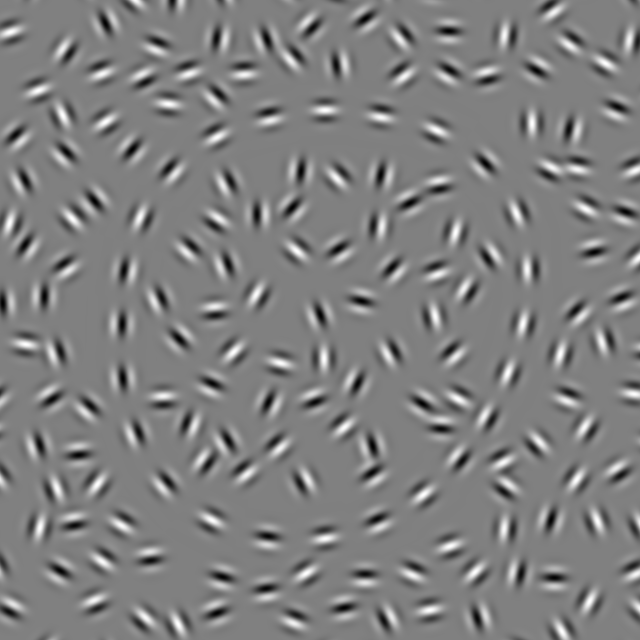
A WebGL 2 fragment shader for this pattern:

```glsl
#version 300 es
precision highp float;
precision highp int;

uniform vec2 u_resolution;
out vec4 fragColor;

#define CELL vec2(0.081, 0.070)  // spacing of the staggered rows
#define JITTER 0.78              // scatter within a cell
#define MIN_GAP 0.070            // patches closer than this repel each other
#define MAX_PUSH 0.025
#define SIGMA 0.0127             // width of the Gaussian envelope
#define WAVELENGTH 0.0315        // period of the grating
#define CONTRAST 0.5
#define RING_COUNT 24.0
#define RING_CENTER vec2(0.508, 0.4935)
#define RING_HALF_WIDTH 0.032
#define REACH 0.043              // radius beyond which a patch is invisible

const float TAU = 6.2831853;
const float MID_GREY = 0.5;

// Two uniform values in 0..1 per cell
vec2 hash2(vec2 cell) {
    uvec2 v = uvec2(ivec2(cell) + 64) * 1664525u + 1013904223u;
    v.x += v.y * 1664525u;
    v.y += v.x * 1664525u;
    v ^= v >> 16u;
    v.x += v.y * 1664525u;
    v.y += v.x * 1664525u;
    return vec2(v >> 16u) / 65536.0;
}

// Sinusoidal grating under a round Gaussian window
float gabor(vec2 offset, vec2 normal, float phase) {
    float envelope = exp(-dot(offset, offset) / (2.0 * SIGMA * SIGMA));
    return envelope * cos(TAU * (dot(offset, normal) / WAVELENGTH + phase));
}

// Closed, gently wobbling contour
float ringRadius(float angle) {
    return 0.330 + 0.0121 * cos(angle - 2.46) + 0.0197 * cos(2.0 * angle - 2.06)
         + 0.0089 * cos(3.0 * angle - 0.94) + 0.0060 * cos(4.0 * angle - 2.88);
}

vec2 ringPoint(float angle) {
    return RING_CENTER + ringRadius(angle) * vec2(cos(angle), sin(angle));
}

float stagger(float row) {
    return 0.5 * mod(row, 2.0);
}

// Jittered points on staggered rows
vec2 seedPoint(vec2 cell) {
    vec2 jitter = JITTER * (hash2(cell) - 0.5);
    return (cell + 0.5 + vec2(stagger(cell.y), 0.0) + jitter) * CELL;
}

// Push a seed away from neighbours that sit too close
vec2 relax(vec2 cell, vec2 seed) {
    vec2 push = vec2(0.0);
    for (float y = -1.0; y < 1.5; y++) {
        for (float x = -1.0; x < 1.5; x++) {
            vec2 away = seed - seedPoint(cell + vec2(x, y));
            float gap = max(length(away), 1e-5);
            push += 0.55 * max(MIN_GAP - gap, 0.0) * away / gap;
        }
    }
    return seed + push * min(1.0, MAX_PUSH / max(length(push), 1e-5));
}

// One randomly oriented patch, kept out of the corridor of the ring
float scatteredPatch(vec2 uv, vec2 cell) {
    vec2 seed = seedPoint(cell);
    if (distance(uv, seed) > 2.0 * REACH) return 0.0;
    vec2 center = relax(cell, seed);
    vec2 radial = center - RING_CENTER;
    float side = length(radial) - ringRadius(atan(radial.y, radial.x));
    if (abs(side) < RING_HALF_WIDTH) return 0.0;
    float shift = 0.021 * (1.0 - smoothstep(RING_HALF_WIDTH, 0.12, abs(side)));
    center += normalize(radial) * sign(side) * shift;
    vec2 offset = uv - center;
    if (length(offset) > REACH) return 0.0;
    vec2 traits = hash2(cell + 97.0);
    float angle = TAU * traits.x;
    return gabor(offset, vec2(cos(angle), sin(angle)), traits.y);
}

float scatteredPatches(vec2 uv) {
    float sum = 0.0;
    float homeRow = floor(uv.y / CELL.y);
    for (float y = -1.0; y < 1.5; y++) {
        float row = homeRow + y;
        float column = floor(uv.x / CELL.x - stagger(row));
        for (float x = -1.0; x < 1.5; x++) {
            sum += scatteredPatch(uv, vec2(column + x, row));
        }
    }
    return sum;
}

// The two nearest patches aligned with the contour
float ringPatches(vec2 uv) {
    vec2 radial = uv - RING_CENTER;
    float pixelAngle = atan(radial.y, radial.x);
    if (abs(length(radial) - ringRadius(pixelAngle)) > 1.3 * REACH) return 0.0;
    float first = floor(pixelAngle / TAU * RING_COUNT);
    float sum = 0.0;
    for (float i = 0.0; i < 1.5; i++) {
        float index = mod(first + i, RING_COUNT);
        float angle = TAU * index / RING_COUNT;
        vec2 tangent = normalize(ringPoint(angle + 0.01) - ringPoint(angle - 0.01));
        float phase = hash2(vec2(index, 211.0)).x;
        sum += gabor(uv - ringPoint(angle), vec2(tangent.y, -tangent.x), phase);
    }
    return sum;
}

void main() {
    vec2 uv = gl_FragCoord.xy / u_resolution;
    float signal = scatteredPatches(uv) + ringPatches(uv);
    fragColor = vec4(vec3(clamp(MID_GREY + CONTRAST * signal, 0.0, 1.0)), 1.0);
}
```
